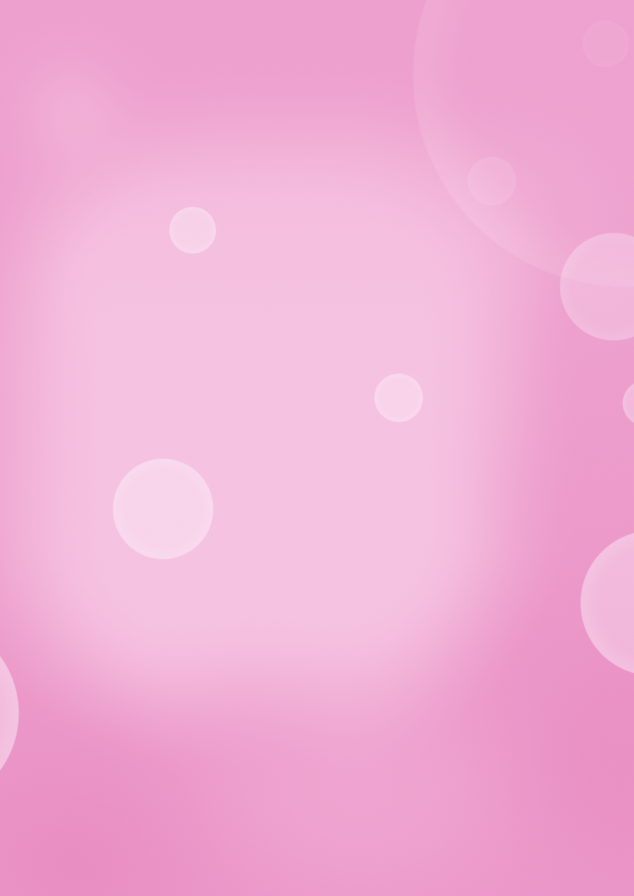
Give the GLSL for this background, as a WebGL 2 fragment shader.

```glsl
#version 300 es
precision highp float;
// Soft pink backdrop: a blurred rounded glow over a rose gradient with hazy
// patches, then translucent round bubbles with brighter rims. Everything is
// built from distance functions; lengths are in units of the canvas height.

uniform vec2 u_resolution;
out vec4 fragColor;

const vec3 ROSE_TOP = vec3(0.930, 0.625, 0.805);
const vec3 ROSE_LOW = vec3(0.922, 0.590, 0.785);
const vec3 ROSE_DEEP = vec3(0.905, 0.535, 0.750);
const vec3 BLUSH = vec3(0.963, 0.760, 0.882);
const vec3 PEARL = vec3(0.985, 0.920, 0.965);

// Position, radius and opacity of each bubble
const int BUBBLES = 9;
const vec4 bubbles[BUBBLES] = vec4[](
  vec4(0.215, 0.743, 0.026, 0.48), vec4(0.445, 0.556, 0.027, 0.48),
  vec4(0.182, 0.432, 0.056, 0.50), vec4(0.685, 0.680, 0.060, 0.32),
  vec4(0.549, 0.798, 0.027, 0.13), vec4(0.676, 0.951, 0.026, 0.08),
  vec4(0.720, 0.550, 0.025, 0.40), vec4(0.729, 0.327, 0.081, 0.44),
  vec4(-0.087, 0.204, 0.108, 0.46));

float hash(vec2 p) {
  return fract(sin(dot(p, vec2(127.1, 311.7))) * 43758.5453);
}

float valueNoise(vec2 p) {
  vec2 cell = floor(p);
  vec2 f = fract(p);
  f = f * f * (3.0 - 2.0 * f);
  float low = mix(hash(cell), hash(cell + vec2(1.0, 0.0)), f.x);
  float high = mix(hash(cell + vec2(0.0, 1.0)), hash(cell + 1.0), f.x);
  return mix(low, high, f.y);
}

float roundedBox(vec2 p, vec2 halfSize, float radius) {
  vec2 q = abs(p) - halfSize + radius;
  return length(max(q, 0.0)) + min(max(q.x, q.y), 0.0) - radius;
}

// Gaussian patch, stretched by size
float haze(vec2 p, vec2 center, vec2 size) {
  vec2 q = (p - center) / size;
  return exp(-dot(q, q));
}

// Opacity of a disc that rises from fill inside to rim at the edge
float bubble(vec2 p, vec2 center, float radius, float fill, float rim, float aa) {
  float dist = length(p - center);
  float cover = 1.0 - smoothstep(-aa, aa, dist - radius);
  return cover * mix(fill, rim, smoothstep(0.72, 1.0, dist / radius));
}

vec3 backdrop(vec2 p) {
  vec3 color = mix(ROSE_LOW, ROSE_TOP, smoothstep(0.1, 0.75, p.y));

  // Deep patches in the lower corners, lighter mist between and above
  color = mix(color, ROSE_DEEP, 0.65 * haze(p, vec2(0.10, 0.04), vec2(0.15, 0.11)));
  color = mix(color, ROSE_DEEP, 0.60 * haze(p, vec2(0.67, 0.15), vec2(0.13, 0.12)));
  color = mix(color, BLUSH, 0.32 * haze(p, vec2(0.40, 0.12), vec2(0.20, 0.13)));
  color = mix(color, BLUSH, 0.42 * haze(p, vec2(0.08, 0.875), vec2(0.06, 0.06)));
  color = mix(color, BLUSH, 0.25 * haze(p, vec2(0.55, 0.76), vec2(0.12, 0.10)));

  // Large central glow, a little dimmer toward its top
  float wobble = 0.02 * (valueNoise(p * 7.0) - 0.5);
  float d = roundedBox(p - vec2(0.29, 0.535), vec2(0.285, 0.335), 0.21) + wobble;
  float glow = 1.0 - smoothstep(-0.11, 0.07, d);
  glow *= 1.0 - 0.22 * smoothstep(0.62, 0.88, p.y);
  return mix(color, BLUSH, glow);
}

void main() {
  vec2 p = gl_FragCoord.xy / u_resolution.y;
  float aa = 1.0 / u_resolution.y;
  vec3 color = backdrop(p);

  // Huge faint ring in the upper right corner
  color = mix(color, PEARL, bubble(p, vec2(0.698, 0.917), 0.237, 0.03, 0.14, aa * 1.5));

  for (int i = 0; i < BUBBLES; i++) {
    vec4 b = bubbles[i];
    color = mix(color, PEARL, bubble(p, b.xy, b.z, b.w * 0.9, b.w * 1.15, aa));
  }

  // Fine grain against banding
  color += (hash(gl_FragCoord.xy) - 0.5) / 255.0;
  fragColor = vec4(color, 1.0);
}
```
